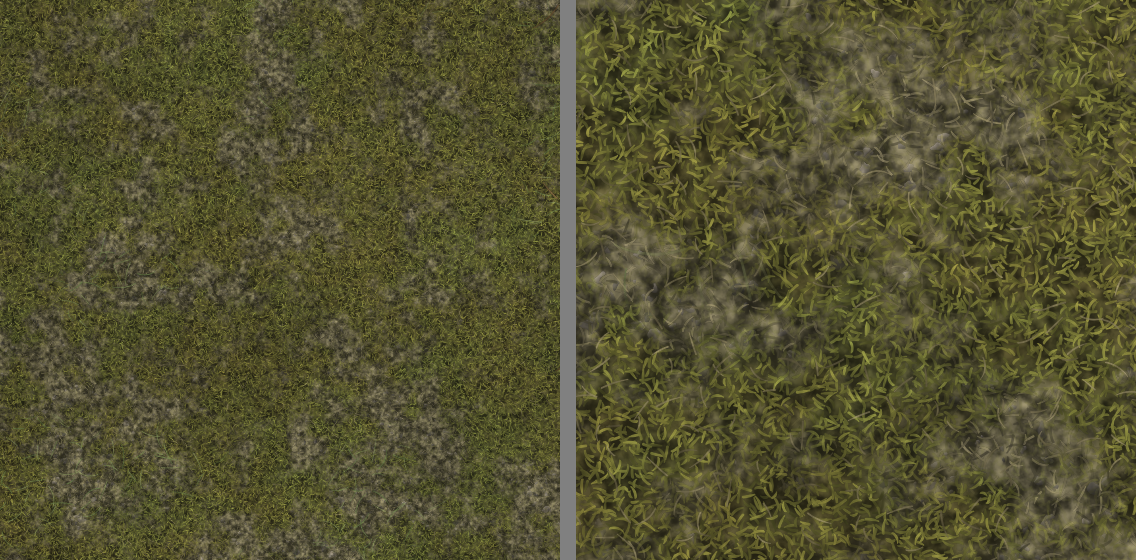
Left, the full canvas; right, a detail of the centre.
This texture is drawn by a WebGL 2 fragment shader. Its source:

```glsl
#version 300 es
precision highp float;
// Mossy ground seen from above: grainy soil and pebbles under patches of
// short moss strands, with straw, grass blades and a few twigs on top.
// Strands are bent segments scattered one per grid cell, in several layers.

#define MOSS_LAYERS 4
#define MOSS_SCALE 142.0
#define MOSS_AMOUNT 0.54
#define PATCH_SCALE 8.0
#define SOIL_GRAIN 120.0
#define PEBBLE_SCALE 48.0
#define STRAW_SCALE 62.0
#define BLADE_SCALE 21.0
#define TWIG_SCALE 7.0
#define FINE_CONTRAST 0.40
#define BRIGHTNESS 1.04

uniform vec2 u_resolution;
out vec4 fragColor;

// Four random values in 0..1 for a cell and a seed
vec4 hash4(vec2 cell, float seed) {
    uvec4 v = uvec4(ivec4(ivec2(cell), int(seed), 7));
    v = v * 1664525u + 1013904223u;
    for (int i = 0; i < 2; i++) {
        v.x += v.y * v.w;
        v.y += v.z * v.x;
        v.z += v.x * v.y;
        v.w += v.y * v.z;
        v ^= v >> 16u;
    }
    return vec4(v >> 8u) / 16777216.0;
}

float noise(vec2 p, float seed) {
    vec2 cell = floor(p), f = fract(p);
    f = f * f * (3.0 - 2.0 * f);
    float low = mix(hash4(cell, seed).x, hash4(cell + vec2(1, 0), seed).x, f.x);
    float high = mix(hash4(cell + vec2(0, 1), seed).x, hash4(cell + vec2(1, 1), seed).x, f.x);
    return mix(low, high, f.y);
}

float fbm(vec2 p, float seed) {
    float sum = 0.0, weight = 0.53;
    for (int i = 0; i < 4; i++) {
        sum += weight * noise(p, seed + float(i));
        p = mat2(1.6, 1.2, -1.2, 1.6) * p;
        weight *= 0.5;
    }
    return sum;
}

// Scattered bent segments: x = coverage, y = random tone of the strand
vec2 strands(vec2 uv, float scale, float halfLen, float halfWidth, float keep, float seed) {
    vec2 p = uv * scale, result = vec2(0.0);
    float pixel = scale / u_resolution.y;
    for (int j = -1; j <= 1; j++)
    for (int i = -1; i <= 1; i++) {
        vec2 cell = floor(p) + vec2(i, j);
        vec4 r = hash4(cell, seed), s = hash4(cell, seed + 50.0);
        float angle = 6.2832 * r.z;
        vec2 axis = vec2(cos(angle), sin(angle)), q = p - cell - r.xy;
        q = vec2(dot(q, axis), dot(q, vec2(-axis.y, axis.x)));
        float len = halfLen * scale * mix(0.4, 1.0, s.x);
        q.y += (s.y - 0.5) * 0.6 * q.x * q.x / len;
        float d = length(vec2(max(abs(q.x) - len, 0.0), q.y));
        float width = halfWidth * scale * (1.0 - 0.4 * smoothstep(0.0, len, q.x));
        float cover = clamp((width - d) / pixel + 0.5, 0.0, 1.0) * step(r.w, keep);
        result = vec2(max(result.x, cover), mix(result.y, s.z, cover));
    }
    return result;
}

// Lumpy stones: x = coverage, y = light on the dome, z = random tone
vec3 pebbles(vec2 uv, float scale, float keep, float seed) {
    vec2 p = uv * scale;
    p += 0.3 * (vec2(noise(p * 4.0, seed + 7.0), noise(p * 4.0, seed + 8.0)) - 0.5);
    vec3 result = vec3(0.0);
    float edge = 0.01 + 0.6 * scale / u_resolution.y;
    for (int j = -1; j <= 1; j++)
    for (int i = -1; i <= 1; i++) {
        vec2 cell = floor(p) + vec2(i, j);
        vec4 r = hash4(cell, seed);
        float radius = mix(0.12, 0.34, r.z * r.z);
        vec2 q = (p - cell - r.xy) * vec2(1.0, mix(0.8, 1.3, r.z));
        float cover = (1.0 - smoothstep(radius - edge, radius + edge, length(q))) * step(r.w, keep);
        float light = dot(q, vec2(-0.4, 0.8)) / radius;
        result = mix(result, vec3(1.0, light, fract(r.z * 37.0)), cover);
    }
    return result;
}

void main() {
    vec2 uv = gl_FragCoord.xy / u_resolution.y;
    float patches = 0.6 * fbm(uv * PATCH_SCALE, 10.0) + 0.7 * fbm(uv * 30.0, 20.0) - 0.65;
    float moss = smoothstep(-0.16, 0.16, patches + MOSS_AMOUNT - 0.5);
    float hue = smoothstep(0.15, 0.85, 0.6 * fbm(uv * 9.0, 30.0) + 0.4 * fbm(uv * 50.0, 35.0));

    // Soil: crumbs, pebbles and short litter
    float grain = smoothstep(0.22, 0.78, fbm(uv * SOIL_GRAIN, 40.0));
    vec3 color = mix(vec3(0.18, 0.17, 0.125), vec3(0.49, 0.46, 0.35), grain);
    for (int k = 0; k < 2; k++) {
        float layer = float(k);
        vec3 stone = pebbles(uv, PEBBLE_SCALE * (1.0 + 0.9 * layer), 0.3 + 0.2 * layer, 100.0 + 20.0 * layer);
        vec3 stoneColor = mix(vec3(0.26, 0.25, 0.235), vec3(0.46, 0.43, 0.39), stone.z);
        stoneColor *= 0.78 + 0.3 * stone.y + 0.36 * grain;
        color = mix(color, stoneColor, 0.8 * stone.x);
        vec2 litter = strands(uv, 105.0 + 20.0 * layer, 0.006, 0.0008, 0.8, 150.0 + layer);
        color = mix(color, mix(vec3(0.19, 0.18, 0.14), vec3(0.56, 0.52, 0.39), litter.y), 0.65 * litter.x);
    }

    // Moss: shaded bed, then strands growing brighter upward
    vec3 bed = mix(vec3(0.23, 0.205, 0.10), vec3(0.20, 0.22, 0.11), hue);
    color = mix(color, bed * (0.65 + 0.7 * grain), 0.85 * moss);
    for (int k = 0; k < MOSS_LAYERS; k++) {
        float height = float(k) / float(MOSS_LAYERS - 1);
        vec2 s = strands(uv + 0.37 * float(k), MOSS_SCALE * (1.0 - 0.12 * height), 0.0043, 0.0009, 0.85, 200.0 + float(k));
        vec3 tip = mix(vec3(0.56, 0.52, 0.23), vec3(0.50, 0.55, 0.25), hue);
        vec3 strandColor = mix(vec3(0.25, 0.25, 0.12), tip, 0.7 * s.y + 0.3 * height);
        color = mix(color, strandColor, s.x * mix(0.12, 0.95, moss));
    }

    // Straw, tufts of grass and twigs
    vec2 straw = strands(uv, STRAW_SCALE, 0.0085, 0.0006, 0.6, 300.0);
    color = mix(color, mix(vec3(0.34, 0.31, 0.22), vec3(0.56, 0.52, 0.38), straw.y), 0.7 * straw.x);
    float tuft = smoothstep(0.48, 0.66, fbm(uv * 6.0, 60.0));
    for (int k = 0; k < 2; k++) {
        vec2 blade = strands(uv, BLADE_SCALE * (1.0 + 0.3 * float(k)), 0.022, 0.0008, 0.7, 320.0 + float(k));
        color = mix(color, mix(vec3(0.33, 0.42, 0.23), vec3(0.52, 0.52, 0.35), blade.y), 0.8 * tuft * blade.x);
    }
    vec2 twig = strands(uv, TWIG_SCALE, 0.03, 0.0014, 0.12, 340.0);
    color = mix(color, mix(vec3(0.33, 0.25, 0.15), vec3(0.46, 0.37, 0.23), twig.y), 0.85 * twig.x);

    // Light variation, from broad to fine
    float shade = 0.80 + 0.18 * fbm(uv * 5.0, 70.0) + 0.22 * fbm(uv * 26.0, 80.0);
    shade *= 1.0 + FINE_CONTRAST * (noise(uv * 270.0, 90.0) - 0.5);
    fragColor = vec4(color * shade * BRIGHTNESS, 1.0);
}
```
